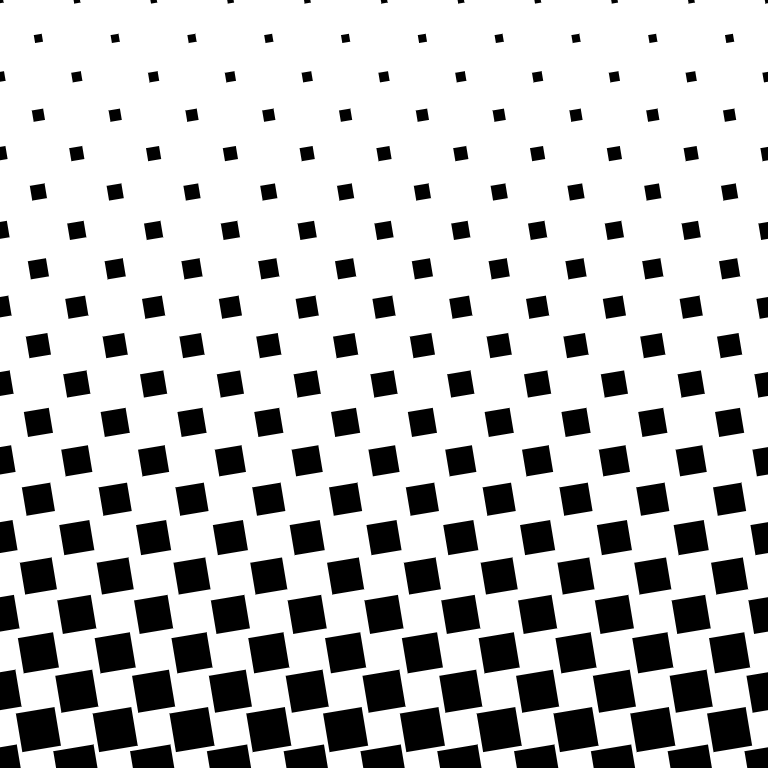
Reproduce this pattern procedurally as a Shadertoy shader.

```glsl
// Halftone fade: staggered rows of tilted black squares on white,
// growing steadily from the top edge to the bottom edge.
// Each pixel tests the nearest square in the three closest rows.

const float COLUMN_STEP = 0.1;      // spacing of squares within a row
const float ROW_STEP    = 0.05;     // spacing of rows
const float TOP_SIDE    = 0.0082;   // side of a square on the top edge
const float SIDE_GROWTH = 0.00225;  // side gained with each row down
const float TILT        = 0.166;    // counterclockwise turn in radians
const vec3  PAPER       = vec3(1.0);
const vec3  INK         = vec3(0.0);

mat2 rotation(float angle) {
    float c = cos(angle), s = sin(angle);
    return mat2(c, -s, s, c);
}

// Signed distance to the faces of a square
float squareDistance(vec2 p, float halfSide) {
    vec2 q = abs(p) - halfSide;
    return max(q.x, q.y);
}

// Distance to the nearest square of one row, counted from the top
float rowDistance(vec2 p, float row) {
    float stagger = 0.5 * mod(row, 2.0);
    float column = floor(p.x / COLUMN_STEP - stagger + 0.5) + stagger;
    vec2 center = vec2(column * COLUMN_STEP, 1.0 - row * ROW_STEP);
    float side = max(TOP_SIDE + SIDE_GROWTH * row, 0.0);
    return squareDistance(rotation(TILT) * (p - center), 0.5 * side);
}

void mainImage(out vec4 fragColor, in vec2 fragCoord) {
    vec2 p = fragCoord / iResolution.y;
    float pixel = 1.0 / iResolution.y;

    // Large squares reach into the neighbouring rows
    float nearestRow = floor((1.0 - p.y) / ROW_STEP + 0.5);
    float d = 1.0;
    for (int i = -1; i <= 1; i++) {
        d = min(d, rowDistance(p, nearestRow + float(i)));
    }

    // Edge coverage about one pixel wide
    float coverage = clamp(0.5 - d / pixel, 0.0, 1.0);
    fragColor = vec4(mix(PAPER, INK, coverage), 1.0);
}
```
